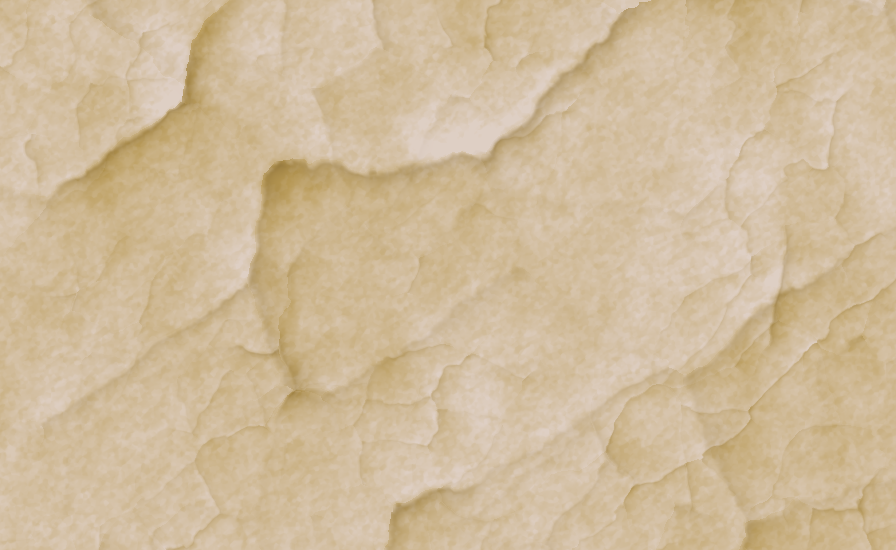
Write a WebGL 2 fragment shader that draws this texture.

```glsl
#version 300 es
precision highp float;

uniform vec2 u_resolution;
out vec4 fragColor;

vec2 hash2(vec2 c) {
  vec3 q = fract(c.xyx * vec3(0.1031, 0.1030, 0.0973));
  q += dot(q, q.yzx + 33.33);
  return fract((q.xx + q.yz) * q.zy);
}

// Smooth cellular noise: random cell values blended by distance
float cellBlend(vec2 p) {
  vec2 cell = floor(p);
  float total = 0.0, weight = 0.0;
  for (int j = -1; j <= 1; j++)
    for (int i = -1; i <= 1; i++) {
      vec2 id = cell + vec2(i, j);
      vec2 toSite = id + hash2(id) - p;
      float w = exp(-7.0 * dot(toSite, toSite));
      total += w * hash2(id + 71.7).x;
      weight += w;
    }
  return total / max(weight, 1e-5);
}

// Bends straight fold lines slightly and frays them
vec2 ragged(vec2 p) {
  p += 0.02 * sin(p.yx * vec2(7.0, 6.0) + vec2(0.4, 2.1));
  p += 0.006 * sin(p.yx * vec2(19.0, 23.0) + p * 8.0);
  vec2 bump = vec2(cellBlend(p * 14.0), cellBlend(p * 14.0 + 37.0)) - 0.5;
  vec2 fray = vec2(cellBlend(p * 48.0), cellBlend(p * 48.0 + 53.0)) - 0.5;
  return p + 0.024 * bump + 0.009 * fray;
}

// Relief of folded facets: x = broad light and shade, y = dark crease line
vec2 folds(vec2 p, vec2 light) {
  vec2 base = floor(p), home = base, toHome = vec2(0.0);
  float nearest = 9.0;
  for (int j = -1; j <= 1; j++)
    for (int i = -1; i <= 1; i++) {
      vec2 id = base + vec2(i, j);
      vec2 toSite = id + hash2(id) - p;
      float d = dot(toSite, toSite);
      if (d < nearest) { nearest = d; home = id; toHome = toSite; }
    }

  float shade = 0.0, crease = 0.0, border = 9.0;
  for (int j = -2; j <= 2; j++)
    for (int i = -2; i <= 2; i++) {
      if (i == 0 && j == 0) continue;
      vec2 id = home + vec2(i, j);
      vec2 toSite = id + hash2(id) - p;
      vec2 normal = normalize(toSite - toHome);
      float d = dot(0.5 * (toSite + toHome), normal);
      border = min(border, d);
      float strength = smoothstep(0.1, 0.95, hash2(home + id + 19.3).x);
      float facing = clamp(1.7 * dot(normal, light), -1.0, 1.0);
      float edge = strength * smoothstep(0.0, 0.03, d);
      shade -= edge * max(facing, 0.0) * (0.45 * exp(-5.0 * d) + 0.4 * exp(-14.0 * d));
      shade += edge * max(-facing, 0.0) * 0.6 * exp(-11.0 * d);
      crease += edge * max(facing + 0.1, 0.0) * exp(-24.0 * d);
    }

  // Each facet leans its own way
  vec2 tilt = hash2(home + 5.1) - 0.5;
  shade += (0.7 * dot(tilt, toHome) + 0.3 * tilt.x) * smoothstep(0.0, 0.12, border);
  return vec2(shade, crease);
}

void main() {
  vec2 p = gl_FragCoord.xy / u_resolution.y;
  vec2 q = ragged(p);

  // Large folds, then two sizes of wrinkles, each in its own direction
  mat2 turn = mat2(0.8, -0.6, 0.6, 0.8);
  vec2 light = normalize(vec2(-0.75, 0.65));
  vec2 large = folds(turn * q * vec2(2.2, 2.9) + vec2(8.3, 4.6), turn * light);
  vec2 medium = folds(q * vec2(4.9, 3.7) + vec2(21.4, 13.7), light);
  vec2 small = folds(turn * q * vec2(8.0, 10.5) + vec2(3.8, 31.2), turn * light);

  // Folds fade in and out along their length
  float largeFade = 0.4 + 0.75 * smoothstep(0.25, 0.7, cellBlend(p * 3.6 + 11.0));
  float mediumFade = 0.15 + 0.85 * smoothstep(0.3, 0.7, cellBlend(p * 3.2 + 29.0));
  float smallFade = smoothstep(0.3, 0.8, cellBlend(p * 4.0 + 61.0));

  // Stains, mottling and fibrous grain
  float stain = cellBlend(q * 2.8 + 43.0) - 0.5;
  float patches = cellBlend(q * vec2(8.0, 6.0) + 17.0) - 0.5;
  float mottle = cellBlend(p * 26.0 + 3.0) - 0.5;
  float fibre = cellBlend(turn * p * vec2(62.0, 100.0)) - 0.5;
  float grain = cellBlend(p * 140.0 + 7.0) - 0.5;

  float tone = 0.79 + 0.42 * stain + 0.36 * patches + 0.2 * mottle + 0.28 * fibre + 0.24 * grain;
  tone += 0.75 * large.x * largeFade + 0.6 * medium.x * mediumFade + 0.42 * small.x * smallFade;
  tone = clamp(tone, -0.3, 1.25);
  float crease = 0.55 * large.y * largeFade + 0.4 * medium.y * mediumFade + 0.22 * small.y * smallFade;

  vec3 paper = mix(vec3(0.76, 0.65, 0.42), vec3(0.85, 0.78, 0.70), tone);
  paper *= 1.0 - min(crease, 0.6) * vec3(0.32, 0.36, 0.44);
  fragColor = vec4(paper, 1.0);
}
```
